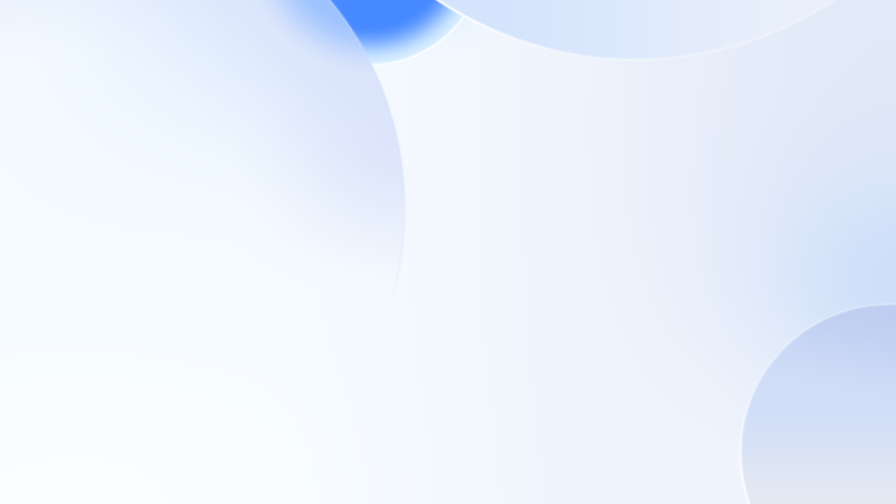
A WebGL 1 fragment shader for this background:

```glsl
precision highp float;
// Pale airy backdrop: a large frosted disc at the left, a vivid blue ball
// behind it, and two translucent discs at the top and lower right.
// Each disc is a signed distance shaded by gradients; one unit is the height.

uniform vec2 u_resolution;

// Discs: centre x, centre y, radius
const vec3 FROST_DISC = vec3(0.156, 0.588, 0.647);
const vec3 BALL_DISC  = vec3(0.734, 1.100, 0.2285);
const vec3 TOP_DISC   = vec3(1.262, 1.597, 0.715);
const vec3 LOW_DISC   = vec3(1.766, 0.0995, 0.2965);

// Backdrop colours
const vec3 ICE       = vec3(0.962, 0.984, 1.000);
const vec3 MIST      = vec3(0.935, 0.953, 0.988);
const vec3 HAZE      = vec3(0.885, 0.915, 0.972);
const vec3 SKY_GLOW  = vec3(0.790, 0.865, 0.975);
const vec3 WHITE     = vec3(0.995, 0.998, 1.000);

// Disc colours
const vec3 FROST_TOP  = vec3(0.850, 0.910, 0.995);
const vec3 FROST_EDGE = vec3(0.845, 0.880, 0.980);
const vec3 BALL_DEEP  = vec3(0.280, 0.540, 1.000);
const vec3 BALL_PALE  = vec3(0.840, 0.930, 1.000);
const vec3 BALL_FROST = vec3(0.560, 0.730, 1.000);
const vec3 TOP_BLUE   = vec3(0.835, 0.895, 0.990);
const vec3 TOP_GREY   = vec3(0.910, 0.938, 0.983);
const vec3 LOW_BLUE   = vec3(0.745, 0.805, 0.945);
const vec3 LOW_MID    = vec3(0.815, 0.868, 0.970);
const vec3 LOW_GREY   = vec3(0.895, 0.912, 0.950);

const float RIM_WIDTH   = 0.0028;
const float FROST_BLUR  = 0.055;
const float BALL_SHADE  = 0.078;

float discDistance(vec2 p, vec3 disc) {
  return length(p - disc.xy) - disc.z;
}

// Antialiased coverage of the inside of a distance field
float coverage(float d) {
  float halfPixel = 0.75 / u_resolution.y;
  return 1.0 - smoothstep(-halfPixel, halfPixel, d);
}

// Soft thin line along an edge
float rim(float d) {
  return exp(-d * d / (RIM_WIDTH * RIM_WIDTH));
}

// Round falloff, stretched by a radius per axis
float glow(vec2 p, vec2 centre, vec2 radius) {
  vec2 q = (p - centre) / radius;
  return exp(-dot(q, q));
}

vec3 backdrop(vec2 p) {
  vec3 col = mix(ICE, MIST, smoothstep(0.5, 1.35, p.x));
  col = mix(col, HAZE, smoothstep(1.0, 1.75, p.x) * smoothstep(0.1, 0.75, p.y));
  col = mix(col, SKY_GLOW, 0.9 * glow(p, vec2(1.80, 0.44), vec2(0.27, 0.22)));
  return mix(col, WHITE, 0.7 * glow(p, vec2(0.15, 0.0), vec2(0.5, 0.25)));
}

// Sharp ball with a bright lower lip and a faint halo
vec3 drawBall(vec3 col, vec2 p, float d) {
  col = mix(col, BALL_PALE, 0.45 * exp(-max(d, 0.0) / 0.035) * smoothstep(0.86, 1.0, p.y));
  vec3 shade = mix(BALL_DEEP, BALL_PALE, smoothstep(-BALL_SHADE, 0.0, d));
  col = mix(col, shade, coverage(d));
  return mix(col, WHITE, 0.75 * rim(d));
}

// Frosted pane that tints the backdrop and blurs the ball behind it
vec3 frostedPane(vec2 p, float edge, float ball) {
  vec3 col = backdrop(p);
  float topTint = smoothstep(0.45, 1.08, p.y) * smoothstep(-0.15, 0.65, p.x);
  col = mix(col, FROST_TOP, 0.85 * topTint);
  float edgeTint = smoothstep(-0.36, 0.0, edge) * smoothstep(0.40, 0.72, p.y);
  col = mix(col, FROST_EDGE, 0.75 * edgeTint);
  float blurred = 1.0 - smoothstep(-FROST_BLUR * 1.6, FROST_BLUR * 0.4, ball);
  return mix(col, BALL_FROST, 0.8 * blurred);
}

void main() {
  vec2 p = gl_FragCoord.xy / u_resolution.y;
  float frost = discDistance(p, FROST_DISC);
  float ball  = discDistance(p, BALL_DISC);
  float top   = discDistance(p, TOP_DISC);
  float low   = discDistance(p, LOW_DISC);

  vec3 col = drawBall(backdrop(p), p, ball);

  // Left pane, dissolving downwards
  float paneFade = smoothstep(0.36, 0.50, p.y);
  col = mix(col, frostedPane(p, frost, ball), coverage(frost) * paneFade);
  col = mix(col, FROST_EDGE, 0.3 * rim(frost) * paneFade);

  // Upper right disc, lit along its left edge
  vec3 topShade = mix(TOP_BLUE, TOP_GREY, smoothstep(0.95, 1.6, p.x));
  col = mix(col, topShade, coverage(top));
  col = mix(col, WHITE, rim(top) * mix(0.9, 0.3, smoothstep(0.9, 1.15, p.x)));

  // Lower right disc, from blue at its crown to grey at the base
  vec3 lowShade = mix(LOW_MID, LOW_BLUE, smoothstep(0.20, 0.40, p.y + 0.2 * (p.x - 1.7)));
  lowShade = mix(LOW_GREY, lowShade, smoothstep(-0.02, 0.22, p.y));
  col = mix(col, lowShade, coverage(low));
  col = mix(col, WHITE, rim(low) * mix(0.85, 0.25, smoothstep(0.03, 0.25, p.y)));

  gl_FragColor = vec4(col, 1.0);
}
```
